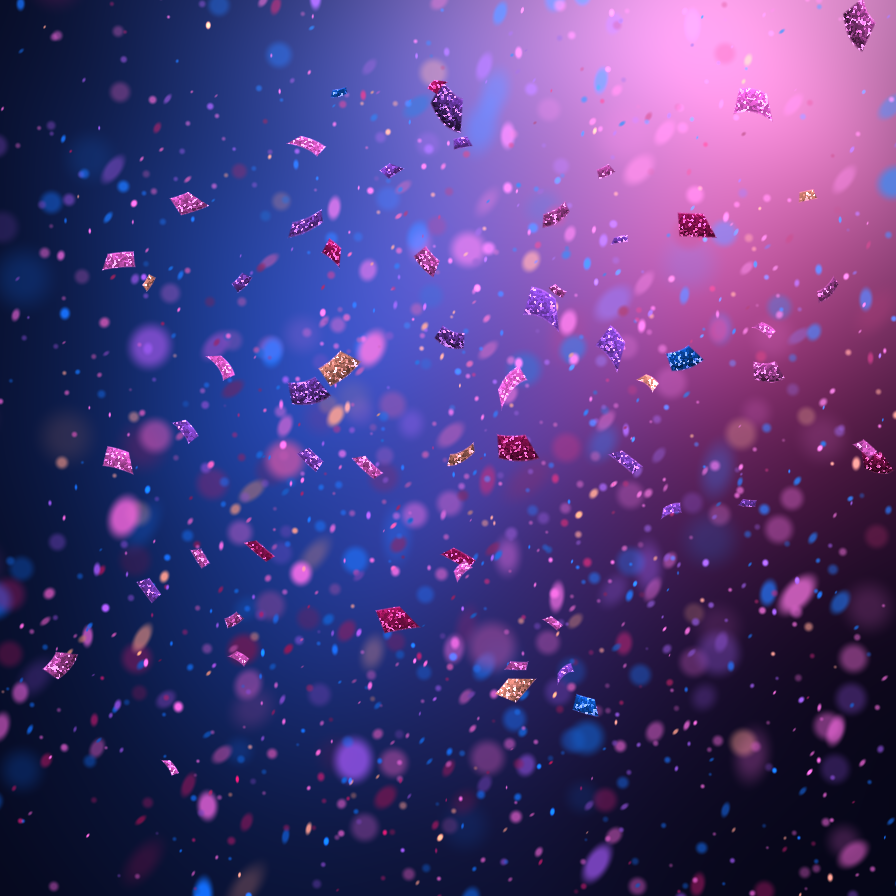
A Shadertoy shader for this background:

```glsl
// Glittering confetti and soft bokeh drifting through blue haze under a pink light.

vec4 hash4(vec2 p) {
    vec4 q = fract(p.xyxy * vec4(.1031, .1030, .0973, .1099));
    q += dot(q, q.wzxy + 33.33);
    return fract((q.xxyz + q.yzzw) * q.zywx);
}

mat2 rotation(float angle) {
    float c = cos(angle), s = sin(angle);
    return mat2(c, -s, s, c);
}

float glow(vec2 uv, vec2 center, vec2 falloff) {
    vec2 d = uv - center;
    return exp(-dot(d * d, falloff));
}

// Paper colours: pink, blue, violet, crimson, peach
vec3 paperColor(float pick) {
    vec3 color = vec3(.88, .36, .80);
    color = mix(color, vec3(.06, .40, .92), step(.38, pick));
    color = mix(color, vec3(.52, .28, .82), step(.62, pick));
    color = mix(color, vec3(.62, .08, .36), step(.78, pick));
    return mix(color, vec3(.98, .60, .54), step(.92, pick));
}

// Smoky light: navy edges, blue core, pink lamp, magenta right side
vec3 backdrop(vec2 uv) {
    vec3 color = vec3(.018, .022, .09);
    color += vec3(.08, .24, .56) * glow(uv, vec2(.37, .62), vec2(11., 3.8));
    color += vec3(.13, .02, .09) * glow(uv, vec2(.60, .50), vec2(16., 7.));
    color += vec3(.26, .01, .10) * glow(uv, vec2(.86, .64), vec2(14., 14.));
    color += vec3(.90, .58, .76) * glow(uv, vec2(.81, 1.), vec2(8., 8.));
    float haze = sin(uv.x * 9. + 2. * sin(uv.y * 7.)) * sin(uv.y * 11. + 2. * sin(uv.x * 6.));
    return color * (1. + .05 * haze);
}

// Cellular noise: each flake takes the brightness of its nearest point
float glitter(vec2 p) {
    vec2 cell = floor(p);
    float nearest = 9., sparkle = 0.;
    for (int y = -1; y <= 1; y++)
    for (int x = -1; x <= 1; x++) {
        vec2 id = cell + vec2(x, y);
        vec4 h = hash4(id + 71.);
        float d = length(id + h.xy - p);
        if (d < nearest) { nearest = d; sparkle = h.z; }
    }
    return sparkle;
}

// Out-of-focus discs and ovals, one per occupied grid cell
vec3 addBokeh(vec3 color, vec2 p, float cells, float density, float size, float blur, float opacity) {
    vec2 cell = floor(p * cells);
    for (int y = -1; y <= 1; y++)
    for (int x = -1; x <= 1; x++) {
        vec2 id = cell + vec2(x, y);
        vec4 h = hash4(id + cells * 3.7), k = hash4(id + cells * 9.1 + 40.);
        vec2 center = (id + h.xy) / cells;
        float crowd = .25 + .85 * glow(center, vec2(.53, .38), vec2(6., 3.));
        if (h.z > density * crowd) continue;
        vec2 q = rotation(.6 + k.x) * (p - center);
        q.y *= 1. + 1.1 * k.y * step(.45, k.z);
        float radius = size * mix(.45, 1., h.w);
        float soft = radius * blur + 1. / iResolution.y;
        float cover = 1. - smoothstep(radius - soft, radius + soft, length(q));
        vec3 tint = paperColor(k.w) * mix(.75, 1.2, k.x);
        tint += .30 * glow(center, vec2(.80, 1.), vec2(4., 3.));
        color = mix(color, tint, cover * opacity * mix(.35, 1., k.z));
    }
    return color;
}

// Sharp curled paper pieces with glittering faces
vec3 addConfetti(vec3 color, vec2 p, float cells, float density, float size) {
    vec2 cell = floor(p * cells);
    float pixel = 1. / iResolution.y;
    for (int y = -1; y <= 1; y++)
    for (int x = -1; x <= 1; x++) {
        vec2 id = cell + vec2(x, y);
        vec4 h = hash4(id + cells * 5.3 + 11.), k = hash4(id + cells * 2.9 + 83.);
        vec2 center = (id + .15 + .7 * h.xy) / cells;
        if (h.z > density * glow(center, vec2(.53, .62), vec2(7., 8.))) continue;
        vec2 q = rotation((k.x - .5) * 2.2) * (p - center) / (size * mix(.65, 1., h.w));
        q.x += (k.y - .5) * 1.2 * q.y;
        q.y += (k.z - .5) * .5 * q.x * q.x;
        vec2 extent = vec2(1. - .25 * q.y, mix(.35, .85, k.y));
        vec2 edge = abs(q) - extent;
        float d = max(edge.x, edge.y) * size * .75;
        float cover = 1. - smoothstep(-pixel, pixel, d);
        if (cover <= 0.) continue;
        float sparkle = glitter(p * 420.);
        vec3 paper = paperColor(fract(k.w * .72 + .60));
        paper *= mix(.35, .85, k.z) + .30 * q.y + .45 * sparkle;
        paper += vec3(.60, .42, .60) * smoothstep(.70, 1., sparkle);
        paper += vec3(.22, .12, .20) * smoothstep(-.12, 0., edge.y);
        color = mix(color, paper, cover);
    }
    return color;
}

void mainImage(out vec4 fragColor, in vec2 fragCoord) {
    vec2 uv = fragCoord / iResolution.xy;
    vec2 p = uv * vec2(iResolution.x / iResolution.y, 1.);
    vec3 color = backdrop(uv);

    // Far blur to near sharpness
    color = addBokeh(color, p, 11., .70, .028, .65, .35);
    color = addBokeh(color, p, 19., .62, .017, .35, .65);
    color = addBokeh(color, p, 10., .50, .026, .38, .95);
    color = addBokeh(color, p, 33., .45, .0065, .40, .95);
    color = addBokeh(color, p, 57., .28, .0030, .35, 1.);

    // Tiny bright flecks that catch the lamp
    vec3 lit = addBokeh(color, p, 43., .16, .0042, .30, 1.);
    color = lit + .5 * abs(lit - color);

    color = addConfetti(color, p, 11., .72, .0195);
    color = addConfetti(color, p, 17., .20, .011);

    fragColor = vec4(clamp(color, 0., 1.), 1.);
}
```
